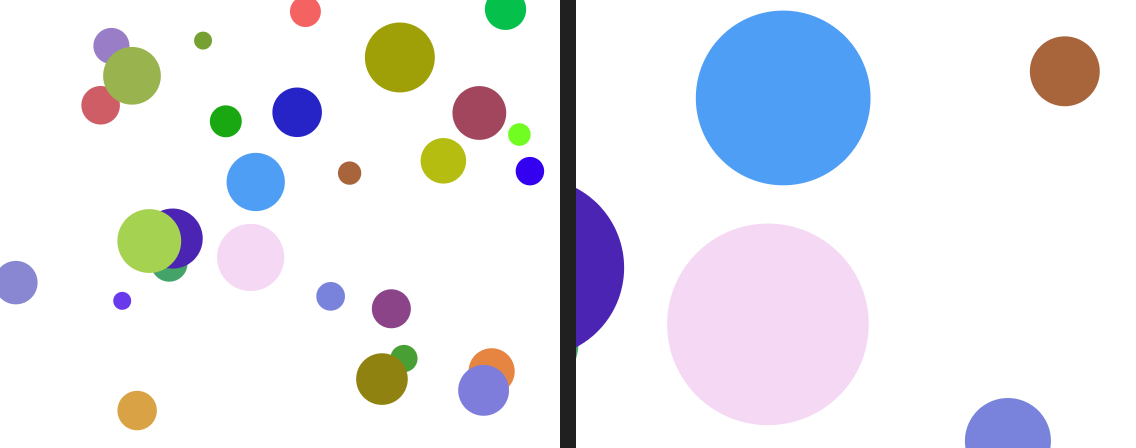
Left, the full canvas; right, a detail of the centre.
Reproduce this background procedurally as a Shadertoy shader.

```glsl
// Flat, crisp-edged discs of mixed hue and size scattered over white.
// Each colour family lays down a few discs, placed by a jittered
// low-discrepancy sequence; lengths are fractions of canvas height.

struct Family {
    vec3 colour;      // central colour
    float spread;     // largest deviation per channel
    float minRadius;
    float maxRadius;
    int count;
};

const int FAMILY_COUNT = 6;
const vec3 PAPER = vec3(1.0);
const float SCATTER = 0.3;

// Painted from back to front.
const Family FAMILIES[FAMILY_COUNT] = Family[FAMILY_COUNT](
    Family(vec3(0.96, 0.85, 0.96), 0.01, 0.075, 0.075, 1),  // blush
    Family(vec3(0.25, 0.82, 0.22), 0.24, 0.020, 0.046, 6),  // green
    Family(vec3(0.82, 0.37, 0.20), 0.20, 0.026, 0.060, 5),  // warm
    Family(vec3(0.46, 0.48, 0.80), 0.20, 0.032, 0.065, 5),  // lavender
    Family(vec3(0.36, 0.10, 0.72), 0.26, 0.020, 0.067, 5),  // violet
    Family(vec3(0.68, 0.69, 0.20), 0.18, 0.044, 0.078, 6)   // olive
);

// Integer hash: three values in 0..1 from an index and a stream number.
vec3 hash3(int index, int stream) {
    uvec3 v = uvec3(index, stream, index + 17 * stream) * 1664525u + 1013904u;
    for (int i = 0; i < 2; i++) {
        v.x += v.y * v.z;
        v.y += v.z * v.x;
        v.z += v.x * v.y;
        v ^= v >> 16u;
    }
    return vec3(v & 0xffffu) / 65535.0;
}

// Evenly spread position in the unit square, loosened by random jitter.
vec2 scatteredPoint(int index) {
    vec2 even = fract(0.5 + float(index) * vec2(0.7549, 0.5698));
    vec2 jitter = hash3(index, 1).xy - 0.5;
    return mix(vec2(0.02), vec2(0.96, 0.98), fract(even + SCATTER * jitter));
}

vec3 variedColour(Family family, int index) {
    vec3 offset = 2.0 * hash3(index, 2) - 1.0;
    return clamp(family.colour + family.spread * offset, 0.0, 1.0);
}

// Coverage of a disc, with an edge one pixel wide.
float discCoverage(vec2 p, vec2 centre, float radius, float pixel) {
    return clamp(0.5 - (length(p - centre) - radius) / pixel, 0.0, 1.0);
}

void mainImage(out vec4 fragColor, in vec2 fragCoord) {
    float pixel = 1.0 / iResolution.y;
    vec2 p = fragCoord * pixel;
    vec2 canvas = iResolution.xy * pixel;

    vec3 colour = PAPER;
    int index = 0;
    for (int f = 0; f < FAMILY_COUNT; f++) {
        Family family = FAMILIES[f];
        for (int i = 0; i < family.count; i++) {
            // Radii step evenly through the family's range.
            float size = float(i) / float(max(family.count - 1, 1));
            float radius = mix(family.minRadius, family.maxRadius, size);
            vec2 centre = scatteredPoint(index) * canvas;
            float coverage = discCoverage(p, centre, radius, pixel);
            colour = mix(colour, variedColour(family, index), coverage);
            index++;
        }
    }
    fragColor = vec4(colour, 1.0);
}
```
